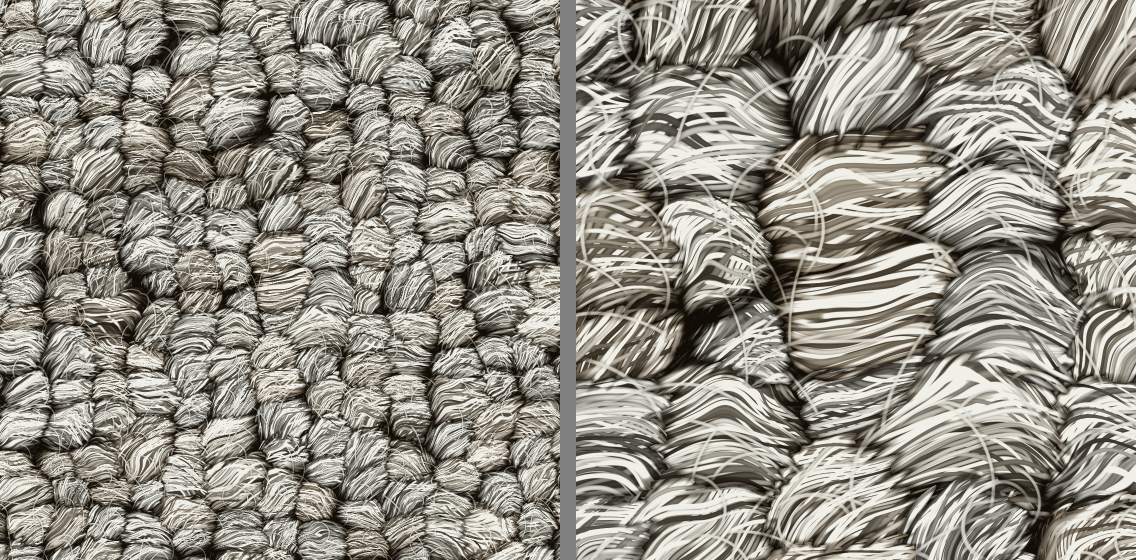
Left, the full canvas; right, a detail of the centre.
Give the GLSL for this texture, as a Shadertoy shader.

```glsl
// Loop-pile carpet: staggered columns of overlapping domed yarn tufts.
// Each tuft is wrapped in layers of fine curved strands, darkened in the
// crevices, and crossed by loose pale fibres.
const vec2 TUFTS = vec2(13.0, 16.0);          // repeats across and up
const vec2 TUFT_HALF_SIZE = vec2(0.64, 0.56); // in column widths
const float JITTER = 0.42, FRAY = 0.55, WARP = 0.4;
const float TILT = 0.35, TILT_SPREAD = 1.3;   // strand rotation
const float STRAND_DENSITY = 14.0;            // strands per tuft half height
const int STRAND_LAYERS = 6;
const float FIBRE_HALF_WIDTH = 0.014;
const int FIBRES_PER_CELL = 4;
const float GAIN = 1.3, BLACK_POINT = 0.14;
const int SAMPLES = 2;                        // supersampling per axis
const vec3 SHADOW = vec3(0.065, 0.048, 0.025), HIGHLIGHT = vec3(0.94, 0.94, 0.915);
const vec3 TAN_TINT = vec3(0.045, 0.010, -0.035), GREY_TINT = vec3(0.002, 0.005, -0.004);

float hash(vec2 p) {
    vec3 q = fract(p.xyx * 0.1031);
    q += dot(q, q.yzx + 33.33);
    return fract((q.x + q.y) * q.z);
}

vec2 hash2(vec2 p) { return vec2(hash(p), hash(p + 71.7)); }

float noise(vec2 p) {
    vec2 i = floor(p), f = fract(p);
    f = f * f * (3.0 - 2.0 * f);
    return mix(mix(hash(i), hash(i + vec2(1, 0)), f.x),
               mix(hash(i + vec2(0, 1)), hash(i + vec2(1, 1)), f.x), f.y);
}

// Brightness of the layered strands at tuft coordinates q.
float strands(vec2 q, float seed) {
    float tone = 0.25;
    q.y += 0.3 * (noise(q * 1.7 + seed * 23.0) - 0.5);
    for (int k = 0; k < STRAND_LAYERS; k++) {
        float id = seed * 91.0 + float(k) * 17.3;
        vec2 r = hash2(vec2(id, 3.1));
        float pinch = 1.0 - 0.3 * min(q.x * q.x, 1.2);  // strands gather at the ends
        float s = q.y / pinch + (r.x - 0.5) * 0.9 * q.x + mix(0.1, 0.7, r.y) * q.x * q.x
                + 0.08 * sin(q.x * 3.0 + 6.28 * r.x);
        float lane = s * STRAND_DENSITY * mix(0.75, 1.2, r.y) + 9.0 * r.x;
        float n = floor(lane), edge = abs(fract(lane) - 0.5) * 2.0;
        vec2 strand = hash2(vec2(n, id));
        float run = noise(vec2(q.x * 1.8 + strand.x * 50.0, n * 7.0 + id));
        float cover = 1.0 - smoothstep(0.6, 1.0, edge);
        cover *= k == 0 ? 1.0 : step(strand.y, 0.42) * smoothstep(0.25, 0.45, run);
        tone = mix(tone, mix(0.2, 1.12, strand.x) * (1.0 - 0.35 * edge * edge), cover);
    }
    return tone;
}

// Loose arcs lying over the pile: x = coverage, y = soft shadow.
vec2 looseFibres(vec2 p) {
    vec2 result = vec2(0.0);
    for (int j = -1; j <= 1; j++)
    for (int i = -1; i <= 1; i++)
    for (int k = 0; k < FIBRES_PER_CELL; k++) {
        vec2 id = floor(p) + vec2(i, j), key = id + float(k) * 37.7;
        vec2 middle = id + hash2(key + 5.3), r = hash2(key + 19.1);
        float angle = mix(0.2, 3.0, r.x), radius = mix(0.25, 1.5, r.y * r.y);
        vec2 toPoint = p - middle;
        float d = abs(length(toPoint + radius * vec2(cos(angle), sin(angle))) - radius);
        float reach = mix(0.2, 0.65, hash(key + 43.9));
        float span = 1.0 - smoothstep(reach * 0.7, reach, length(toPoint));
        d /= FIBRE_HALF_WIDTH;
        result = max(result, span * (1.0 - smoothstep(vec2(0.4, 0.0), vec2(1.4, 4.0), vec2(d))));
    }
    return result;
}

vec3 carpet(vec2 uv) {
    vec2 p = uv * TUFTS.x;
    p += WARP * (vec2(noise(p * 0.8), noise(p * 0.8 + 40.0)) - 0.5);
    float aspect = TUFTS.x / TUFTS.y;
    float best = -9.0, second = -9.0, dome = 0.0, seed = 0.0, lift = 0.0;
    vec2 local = vec2(0.0);
    // Find the highest tuft here and its closest rival.
    for (int i = -1; i <= 1; i++) {
        float x = floor(p.x) + float(i), stagger = hash(vec2(x, 8.7));
        float row = floor(p.y / aspect - stagger);
        for (int j = -2; j <= 2; j++) {
            vec2 id = vec2(x, row + float(j)), r = hash2(id + 11.3), t = hash2(id + 57.9);
            vec2 d = p - (id + 0.5 + JITTER * (r - 0.5) + vec2(0.0, stagger)) * vec2(1.0, aspect);
            float a = TILT + TILT_SPREAD * (t.x - 0.5);
            vec2 q = mat2(cos(a), -sin(a), sin(a), cos(a)) * d;
            q /= TUFT_HALF_SIZE * mix(0.88, 1.3, t.y * t.y);
            float ragged = noise(vec2(q.x * 2.0, (q.y + 0.35 * q.x * q.x) * 11.0) + 31.0 * r);
            float h = 1.0 - dot(q, q) + FRAY * (ragged - 0.5), top = h + 0.5 * t.y;
            if (top > best) {
                second = best; best = top; dome = h;
                local = q; seed = r.x + 3.0 * t.x; lift = d.y;
            } else second = max(second, top);
        }
    }
    // Round the tufts, shade the gaps and lay the loose fibres on top.
    float shade = mix(0.2, 1.12, smoothstep(-0.25, 0.65, dome));
    shade *= mix(0.5, 1.0, smoothstep(0.0, 0.35, best - second));
    shade *= 1.0 + 0.45 * lift + 0.35 * (noise(uv * 7.0) - 0.5);
    float tone = GAIN * shade * strands(local, seed) - BLACK_POINT;
    vec2 fibre = looseFibres(p);
    tone *= 1.0 - 0.25 * fibre.y;
    tone = clamp(mix(tone, 0.35 + 0.6 * min(shade, 1.0), 0.85 * fibre.x), 0.0, 1.0);
    vec3 tint = mix(GREY_TINT, TAN_TINT, pow(hash(vec2(seed * 77.0, 2.3)), 1.5));
    return mix(SHADOW, HIGHLIGHT, tone) + tint * 4.0 * tone * (1.0 - tone);
}

void mainImage(out vec4 fragColor, in vec2 fragCoord) {
    vec3 sum = vec3(0.0);
    for (int k = 0; k < SAMPLES * SAMPLES; k++) {
        vec2 offset = (vec2(k % SAMPLES, k / SAMPLES) + 0.5) / float(SAMPLES) - 0.5;
        sum += carpet((fragCoord + offset) / iResolution.y);
    }
    fragColor = vec4(sum / float(SAMPLES * SAMPLES), 1.0);
}
```
